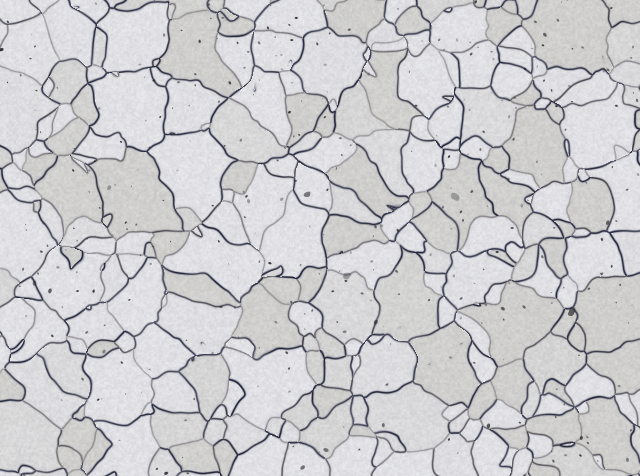
Write a Shadertoy shader that draws this texture.

```glsl
// Etched metal micrograph: pale irregular crystal grains with thin blue-grey boundaries and dark specks.

const vec3 COOL_GRAIN = vec3(0.878, 0.879, 0.897);
const vec3 WARM_GRAIN = vec3(0.812, 0.810, 0.802);
const vec3 BLUE_EDGE  = vec3(0.17, 0.18, 0.27);
const vec3 BROWN_EDGE = vec3(0.30, 0.28, 0.31);
const vec3 SPECK_DARK = vec3(0.13, 0.13, 0.15);
const float GRAINS_HIGH = 16.5;

float hash(vec2 p) {
    vec3 q = fract(p.xyx * vec3(0.1031, 0.1030, 0.0973));
    q += dot(q, q.yzx + 33.33);
    return fract((q.x + q.y) * q.z);
}

vec2 hash2(vec2 p) {
    return vec2(hash(p + 17.3), hash(p + 71.9));
}

float noise(vec2 p) {
    vec2 i = floor(p), f = fract(p);
    f = f * f * (3.0 - 2.0 * f);
    float low = mix(hash(i), hash(i + vec2(1, 0)), f.x);
    float high = mix(hash(i + vec2(0, 1)), hash(i + vec2(1, 1)), f.x);
    return mix(low, high, f.y);
}

vec2 warp(vec2 p, float frequency, float amount) {
    vec2 q = p * frequency;
    return p + amount * (vec2(noise(q + 31.7), noise(q + 87.2)) - 0.5);
}

// Canvas position to wavy grain space.
vec2 grainSpace(vec2 p) {
    vec2 g = p * GRAINS_HIGH + 40.0;
    return warp(warp(g, 1.1, 0.50), 2.7, 0.19);
}

// Weighted Voronoi cells: returns boundary distance on the canvas and both nearest grain ids.
float grains(vec2 p, mat2 stretch, float maxWeight, out vec2 idA, out vec2 idB) {
    vec2 base = floor(p), dirA = vec2(0), dirB = vec2(0);
    float nearA = 1e3, nearB = 1e3;
    idA = base;
    idB = base;
    for (int y = -3; y <= 3; y++)
    for (int x = -3; x <= 3; x++) {
        vec2 id = base + vec2(x, y);
        vec2 toSite = id + hash2(id) - p;
        float size = hash(id + 143.1);
        float len = length(toSite);
        float d = len - maxWeight * size * size * size;
        vec2 dir = toSite / max(len, 1e-4);
        if (d < nearA) {
            nearB = nearA; idB = idA; dirB = dirA;
            nearA = d; idA = id; dirA = dir;
        } else if (d < nearB) {
            nearB = d; idB = id; dirB = dir;
        }
    }
    vec2 slope = (dirB - dirA) * stretch;
    return (nearB - nearA) / max(length(slope), 0.1 * GRAINS_HIGH);
}

// Scattered elongated spots, one at most per grid square.
float specks(vec2 p, float scale, float density, float radius, float blur) {
    vec2 q = p * scale, base = floor(q);
    float cover = 0.0;
    for (int y = -1; y <= 1; y++)
    for (int x = -1; x <= 1; x++) {
        vec2 id = base + vec2(x, y);
        float angle = 6.283 * hash(id + 5.7);
        vec2 axis = vec2(cos(angle), sin(angle));
        vec2 v = (q - id - hash2(id + 211.0)) / scale;
        v = vec2(dot(v, axis) * 0.7, dot(v, vec2(-axis.y, axis.x)));
        float r = radius * (0.5 + hash(id + 9.1));
        float spot = 1.0 - smoothstep(r - blur, r + blur, length(v));
        float shade = 0.3 + 0.7 * hash(id + 61.0);
        cover = max(cover, spot * shade * step(hash(id + 3.3), density));
    }
    return cover;
}

void mainImage(out vec4 fragColor, in vec2 fragCoord) {
    vec2 p = fragCoord / iResolution.y;

    // Grain layout, with the local stretch that keeps line widths even
    const float STEP = 0.001;
    vec2 g = grainSpace(p);
    mat2 stretch = mat2(grainSpace(p + vec2(STEP, 0)) - g,
                        grainSpace(p + vec2(0, STEP)) - g) / STEP;
    vec2 idA, idB;
    float edgeDist = grains(g, stretch, 1.4, idA, idB);

    // Grain faces
    float warmth = smoothstep(0.35, 0.90, hash(idA + 301.0));
    vec3 color = mix(COOL_GRAIN, WARM_GRAIN, warmth);
    color += 0.05 * (noise(p * 190.0) - 0.5) + 0.04 * (noise(p * 370.0) - 0.5);

    // Boundaries, etched unevenly
    float pair = hash(idA + idB + 500.0);
    float etch = mix(0.42, 1.0, smoothstep(0.05, 0.50, pair));
    etch *= 0.72 + 0.34 * noise(p * 24.0);
    float width = mix(0.0019, 0.0024, pair);
    float line = exp(-edgeDist * edgeDist / (width * width));
    vec3 edgeColor = mix(BROWN_EDGE, BLUE_EDGE, smoothstep(0.2, 0.7, pair));
    color = mix(color, edgeColor, min(line * etch, 1.0));
    color -= 0.03 * exp(-edgeDist / 0.004);

    // Pits and inclusions
    float blur = max(0.0012, 0.6 / iResolution.y);
    float clusters = 0.5 * noise(p * 5.0 + 8.0);
    float pits = specks(p, 29.0, clusters, 0.0016, blur);
    pits = max(pits, specks(p + 3.0, 11.0, 0.22, 0.0027, blur));
    pits = max(pits, specks(warp(p, 90.0, 0.006) + 7.0, 3.5, 0.2, 0.0050, blur));
    color = mix(color, SPECK_DARK, pits * 0.9);

    fragColor = vec4(clamp(color, 0.0, 1.0), 1.0);
}
```
